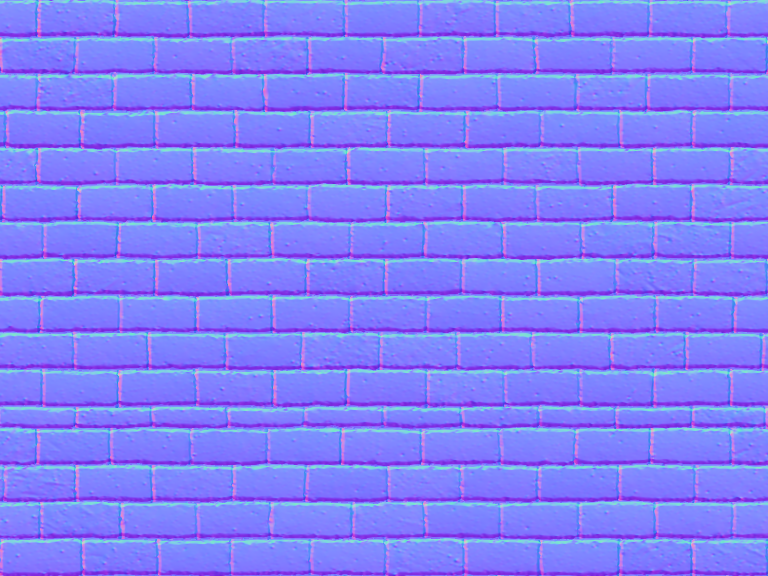
Give the GLSL for this texture map, as a WebGL 1 fragment shader.

```glsl
precision highp float;
// Tangent-space normal map of a worn brick wall in running bond, with one thin course.
// Slopes are summed from bevelled brick edges, domed faces and cellular bumps,
// then turned into a unit normal and packed as a colour.

uniform vec2 u_resolution;

#define COLUMNS 10.0        // bricks across
#define ROWS 15.58          // height of the wall in full courses
#define BRICK_LENGTH 2.08   // in course heights
#define THIN_ROW 4.0        // index of the thin course, from the bottom
#define THIN_HEIGHT 0.58
#define BEVEL_X vec2(0.105, 0.075)   // left, right bevel widths
#define BEVEL_Y vec2(0.125, 0.1)     // bottom, top bevel widths
#define STEEP_X vec2(0.85, 0.6)      // left, right bevel slopes
#define STEEP_Y vec2(0.74, 0.82)     // bottom, top bevel slopes
#define JOINT_JITTER 0.08
#define GRAIN 0.45
#define PITS 1.8

float hash(vec2 p) {
  return fract(sin(dot(p, vec2(127.1, 311.7))) * 43758.5);
}

// Slope of cellular bumps and dents; rarity is the share of empty cells.
vec2 bumpSlope(vec2 p, float rarity) {
  vec2 cell = floor(p), slope = vec2(0.0);
  for (int j = -1; j <= 1; j++) {
    for (int i = -1; i <= 1; i++) {
      vec2 c = cell + vec2(float(i), float(j));
      vec2 d = p - c - vec2(hash(c), hash(c + 31.7));
      float strength = step(rarity, hash(c + 17.3)) * (hash(c + 5.9) * 2.0 - 0.9);
      slope += strength * d * exp(-6.0 * dot(d, d));
    }
  }
  return slope;
}

// Slow unevenness from layered sines, about -1 to 1.
float waves(vec2 p) {
  return 0.5 * sin(p.x * 1.3 + 2.0 * sin(p.y * 0.9))
       + 0.3 * sin(p.x * 3.1 - p.y * 2.3 + 1.0)
       + 0.2 * sin(p.x * 7.3 + p.y * 5.1);
}

// x of a vertical joint, in brick lengths.
float jointAt(float index, float row) {
  return index + (hash(vec2(mod(index, COLUMNS), row + 3.0)) - 0.5) * JOINT_JITTER;
}

// Soft bands inside a pair of opposite edges.
vec2 bevel(vec2 dist, vec2 width, float blur) {
  return smoothstep(vec2(0.0), vec2(blur), dist)
       * (1.0 - smoothstep(width * 0.4, width * 1.1, dist));
}

void main() {
  vec2 p = gl_FragCoord.xy / u_resolution * vec2(COLUMNS * BRICK_LENGTH, ROWS);
  float blur = 0.8 * ROWS / u_resolution.y;

  // Ragged, slightly wavy outlines
  vec2 grain = bumpSlope(p * vec2(7.0, 10.0), 0.0);
  vec2 chips = bumpSlope(p * 3.5 + 40.0, 0.6);
  vec2 q = p + 0.13 * grain + 0.15 * chips;
  q.y += 0.025 * waves(p);
  q.x += 0.025 * waves(p.yx + 9.0);

  // Course
  float row = floor(q.y);
  if (q.y >= THIN_ROW + THIN_HEIGHT) row = floor(q.y - THIN_HEIGHT) + 1.0;
  float isThin = 1.0 - step(0.5, abs(row - THIN_ROW));
  float base = row - step(THIN_ROW + 0.5, row) * (1.0 - THIN_HEIGHT);
  float courseHeight = mix(1.0, THIN_HEIGHT, isThin);

  // Brick within the course
  float shift = 0.5 * mod(row, 2.0) + (hash(vec2(row, 71.0)) - 0.5) * 0.09;
  float x = q.x / BRICK_LENGTH - shift;
  float column = floor(x + 0.5);
  if (x < jointAt(column, row)) column -= 1.0;
  float left = jointAt(column, row);
  float right = jointAt(column + 1.0, row);
  vec2 brick = vec2(mod(column, COLUMNS), row);

  // Distances to left and right, bottom and top, with rounded corners
  vec2 dx = vec2(x - left, right - x) * BRICK_LENGTH;
  vec2 dy = vec2(q.y - base, base + courseHeight - q.y);
  vec2 settle = 0.03 * vec2(hash(brick + 83.0), hash(brick + 97.0));
  vec2 edgeY = dy - settle - 0.05 * exp(-14.0 * min(dx.x, dx.y));

  // Bevelled edges, broken up by the grain
  float mottle = clamp(0.85 + 2.6 * (grain.x + grain.y), 0.15, 1.4);
  vec2 jointDepth = 0.65 + 0.6 * fract(vec2(left, right) * 37.0);
  vec2 sides = bevel(dx, BEVEL_X, blur) * STEEP_X * jointDepth * mottle;
  float chipping = clamp(0.95 + 3.0 * (grain.y - grain.x) + 1.2 * chips.y, 0.1, 1.35);
  vec2 ends = bevel(edgeY, BEVEL_Y, blur) * STEEP_Y
            * vec2(mix(1.0, chipping, 0.45), chipping);
  vec2 slope = vec2(sides.x - sides.y, ends.y - ends.x);

  // Domed face with its own small tilt
  vec2 tilt = vec2(hash(brick + 11.0), hash(brick + 23.0)) - 0.5;
  slope += tilt * vec2(0.05, 0.07);
  slope.y += mix(-0.14, 0.17, dy.x / courseHeight);
  slope.x += 0.025 * waves(p * 1.7 + 5.0);

  // Grain, sparse pits and chipped rims; some bricks are rougher
  float wear = smoothstep(0.6, 1.0, hash(brick + 47.0));
  float rim = 1.0 - smoothstep(0.05, 0.22, min(min(dx.x, dx.y), min(dy.x, dy.y)));
  slope += grain * GRAIN * (0.6 + 0.8 * wear + 1.3 * rim);
  slope += chips * (0.15 + 0.4 * wear + 0.6 * rim);
  slope += bumpSlope(p * vec2(8.0, 10.0) + 90.0, 0.97 - 0.08 * wear) * PITS;

  // Long scratches across the worn bricks
  float angle = (hash(brick + 59.0) - 0.5) * 1.4;
  mat2 stretch = mat2(1.6 * cos(angle), -7.0 * sin(angle),
                      1.6 * sin(angle), 7.0 * cos(angle));
  slope += bumpSlope(stretch * p, 0.8) * stretch * 0.2 * wear;

  vec3 normal = normalize(vec3(slope, 1.0));
  gl_FragColor = vec4(0.5 + 0.5 * normal, 1.0);
}
```
